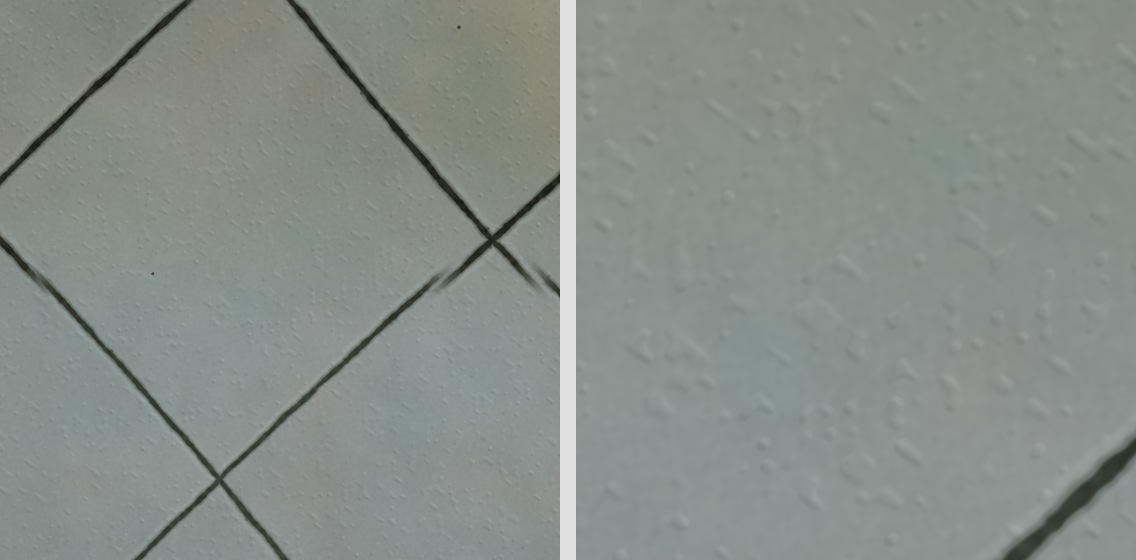
Left: the whole. Right: its middle third, enlarged.
This texture is drawn by a Shadertoy shader. Its source:

```glsl
// Large pale floor tiles laid diagonally, split by thin dark joints.
// Joints are bowed strokes with a crisp core, a faint ragged skirt and fading,
// overlapping ends; the glaze is a warm-to-cool gradient with embossed grain.

const vec3 COOL_GLAZE = vec3(0.540, 0.572, 0.562);
const vec3 WARM_GLAZE = vec3(0.522, 0.538, 0.495);
const vec3 DARK_JOINT = vec3(0.125, 0.135, 0.095);
const vec3 PALE_JOINT = vec3(0.200, 0.230, 0.200);
const float UPPER_WIDTH = 0.0060;
const float LOWER_WIDTH = 0.0048;
const float EDGE_SOFTNESS = 0.0024;
const float SKIRT_STRENGTH = 0.38;
const float FADE_LENGTH = 0.100;
const float MOTTLE = 0.060;
const float FINE_MOTTLE = 0.026;
const float GRAIN = 0.020;
const float RELIEF = 0.040;
const float SPECK_CELLS = 9.0;
const float SPECK_CHANCE = 0.08;
const float CHIP_SPACING = 0.055;
const float CHIP_CHANCE = 0.16;

// Joint strokes: solid start xy, fading end xy; and their sideways bow
const int JOINT_COUNT = 7;
const vec4 JOINTS[JOINT_COUNT] = vec4[](
    vec4(-0.030, 0.646, 0.390, 1.047),
    vec4( 0.495, 1.030, 0.982, 0.461),
    vec4( 1.030, 0.440, 0.938, 0.545),
    vec4( 1.050, 0.734, 0.757, 0.463),
    vec4( 0.215,-0.030, 0.818, 0.535),
    vec4(-0.030, 0.607, 0.102, 0.456),
    vec4( 0.532,-0.030, 0.036, 0.542));
const float BOWS[JOINT_COUNT] = float[](
    0.004, -0.008, 0.0, 0.004, 0.007, 0.0, -0.009);

float hash(vec2 p) {
    return fract(sin(dot(p, vec2(127.1, 311.7))) * 43758.5453);
}

float noise(vec2 p) {
    vec2 i = floor(p), f = fract(p);
    f = f * f * (3.0 - 2.0 * f);
    return mix(mix(hash(i), hash(i + vec2(1, 0)), f.x),
               mix(hash(i + vec2(0, 1)), hash(i + vec2(1, 1)), f.x), f.y);
}

float fbm(vec2 p) {
    float sum = 0.0, amp = 0.5;
    for (int i = 0; i < 4; i++) {
        sum += amp * noise(p);
        p = mat2(1.6, 1.2, -1.2, 1.6) * p + 7.3;
        amp *= 0.5;
    }
    return sum / 0.9375;
}

// Returns joint coverage in x and the pale rim beside it in y
vec2 joint(vec2 p, vec4 ends, float bow, float id, float soft) {
    vec2 axis = ends.zw - ends.xy;
    float len = length(axis);
    axis /= len;
    vec2 q = p - ends.xy;
    float along = dot(q, axis);
    float t = clamp(along / len, 0.0, 1.0);
    float side = dot(q, vec2(-axis.y, axis.x)) - bow * 4.0 * t * (1.0 - t);
    side += 0.0030 * (noise(vec2(along * 22.0, id * 9.0)) - 0.5);
    float ragged = abs(side) + 0.0018 * (noise(p * 150.0) - 0.5);
    float width = mix(LOWER_WIDTH, UPPER_WIDTH, smoothstep(0.3, 0.7, p.y));
    width *= 0.84 + 0.32 * noise(vec2(along * 45.0, id + 20.0));
    float body = 1.0 - smoothstep(width - soft, width + soft, ragged);
    float skirt = SKIRT_STRENGTH * (1.0 - smoothstep(width, 2.0 * width, ragged));

    // Small chips knocked out of the tile edge
    float cell = floor(along / CHIP_SPACING);
    vec2 key = vec2(cell, id + 3.0);
    vec2 chip = vec2(along - (cell + 0.5) * CHIP_SPACING,
                     side - sign(hash(key + 5.0) - 0.5) * width * 1.1);
    float chipped = step(hash(key), CHIP_CHANCE)
                  * (1.0 - smoothstep(0.001, 0.003 + soft, length(chip)));

    float fade = smoothstep(0.0, 0.01, along) * smoothstep(0.0, FADE_LENGTH, len - along);
    float rim = exp(-pow((side - 2.6 * width) / (0.7 * width), 2.0));
    return vec2(max(max(body, skirt), 0.7 * chipped), rim) * fade;
}

// Dark flecks, at most one in each cell of a jittered grid
float specks(vec2 p, float soft) {
    vec2 cell = floor(p * SPECK_CELLS);
    vec2 centre = (cell + 0.2 + 0.6 * vec2(hash(cell + 1.7), hash(cell + 8.1))) / SPECK_CELLS;
    float radius = mix(0.001, 0.0026, hash(cell + 4.4));
    float cover = 1.0 - smoothstep(radius, radius + soft, length(p - centre));
    return cover * step(hash(cell + 2.9), SPECK_CHANCE);
}

// Sparse raised bumps, used for the lit and shaded side of the grain
float bumps(vec2 p) {
    return smoothstep(0.66, 0.95, noise(p * 105.0 + 40.0));
}

void mainImage(out vec4 fragColor, in vec2 fragCoord) {
    vec2 p = fragCoord / iResolution.xy;
    float soft = max(EDGE_SOFTNESS, 1.0 / iResolution.y);
    vec2 turned = mat2(0.8, 0.6, -0.6, 0.8) * p;

    // Glaze: broad gradient, cloudy mottling, faint hue drift
    float cloud = fbm(p * 5.0) - 0.5;
    float warmth = smoothstep(0.42, 0.78, p.y + 0.14 * cloud);
    vec3 color = mix(COOL_GLAZE, WARM_GLAZE, warmth);
    color += vec3(0.010, 0.002, -0.022) * warmth * smoothstep(0.6, 1.0, p.x);
    color -= 0.024 * smoothstep(0.75, 1.05, p.y) * (1.0 - smoothstep(0.1, 0.6, p.x));
    color += MOTTLE * cloud + FINE_MOTTLE * (fbm(turned * vec2(16.0, 22.0)) - 0.5);
    color += vec3(-0.042, 0.010, 0.012) * (fbm(p * 7.0 + 31.0) - 0.5);

    // Fine grain, embossed bumps, a few dark flecks higher up
    color += GRAIN * (noise(turned * 210.0) - 0.5);
    color += RELIEF * (bumps(turned) - bumps(turned + vec2(0.0, 0.0035)));
    color = mix(color, DARK_JOINT, 0.7 * specks(p, soft) * step(0.5, p.y));

    // Joints, greyer toward the bottom
    vec2 cover = vec2(0.0);
    for (int i = 0; i < JOINT_COUNT; i++)
        cover = max(cover, joint(p, JOINTS[i], BOWS[i], float(i), soft));
    vec3 jointColor = mix(PALE_JOINT, DARK_JOINT, smoothstep(0.3, 0.65, p.y));
    jointColor += 0.08 * (noise(turned * 120.0) - 0.5);
    color += 0.030 * cover.y;
    color = mix(color, jointColor, 0.97 * cover.x);
    fragColor = vec4(color, 1.0);
}
```
